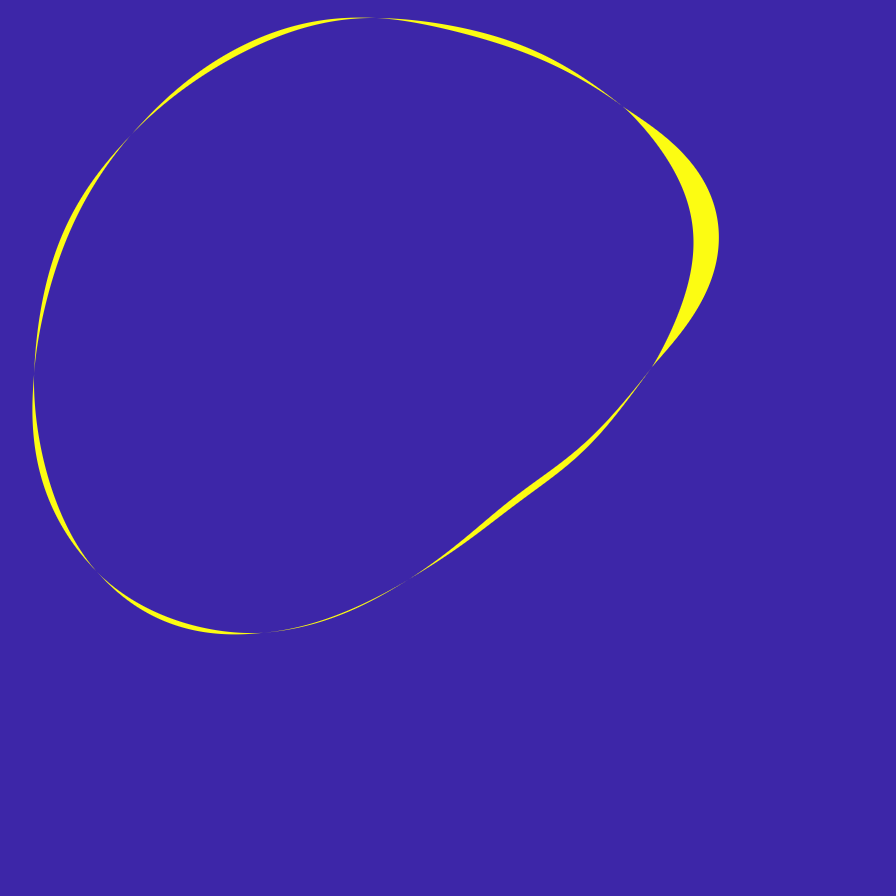
This background is drawn by a WebGL 2 fragment shader. Its source:

```glsl
#version 300 es
precision highp float;
// A thin yellow loop of lens-shaped slivers on flat indigo.
// A polar Fourier series gives the rounded outline; between crossing angles
// the stroke swells and tapers like the gap between two interlaced ovals.
uniform vec2 u_resolution;
out vec4 fragColor;

const float TAU = 6.2831853;
const vec3 INDIGO = vec3(0.24, 0.15, 0.66);
const vec3 YELLOW = vec3(0.99, 0.99, 0.07);
const vec2 CENTER = vec2(0.4043, 0.6348);
const float MEAN_RADIUS = 0.3434;

// Cosine and sine weight of each harmonic, in thousandths of the canvas
const int HARMONICS = 10;
const vec2 WEIGHTS[HARMONICS] = vec2[](
    vec2(-18.69, 17.84), vec2(16.05, 46.85), vec2(16.51, 4.83),
    vec2(-0.36, 4.93), vec2(-0.21, 5.35), vec2(-0.95, 1.46),
    vec2(-0.61, 1.33), vec2(-0.85, 1.13), vec2(-0.56, 0.66),
    vec2(-0.43, 0.27));

// Each sliver: start angle in degrees, peak half width in thousandths
const int SLIVERS = 8;
const vec2 SLIVER[SLIVERS] = vec2[](
    vec2(-8.0, 14.3), vec2(40.3, 3.4), vec2(87.4, 3.5), vec2(140.2, 3.2),
    vec2(188.1, 3.7), vec2(222.6, 2.8), vec2(252.1, 0.7), vec2(280.4, 3.8));

// Outline radius (x) and its derivative by angle (y)
vec2 outline(float angle) {
    vec2 result = vec2(MEAN_RADIUS, 0.0);
    for (int i = 0; i < HARMONICS; i++) {
        float order = float(i + 1);
        vec2 wave = vec2(cos(order * angle), sin(order * angle));
        vec2 weight = WEIGHTS[i] * 0.001;
        result.x += dot(weight, wave);
        result.y += order * dot(weight, vec2(-wave.y, wave.x));
    }
    return result;
}

// Half width of the stroke, zero at every crossing
float halfWidth(float angle) {
    float first = SLIVER[0].x;
    float turn = first + mod(degrees(angle) - first, 360.0);
    float width = 0.0;
    for (int i = 0; i < SLIVERS; i++) {
        float start = SLIVER[i].x;
        float end = i + 1 < SLIVERS ? SLIVER[i + 1].x : first + 360.0;
        float t = clamp((turn - start) / (end - start), 0.0, 1.0);
        float swell = pow(max(sin(0.5 * TAU * t), 0.0), 1.25);
        width += SLIVER[i].y * 0.001 * swell;
    }
    return width;
}

// Smooth share of a pixel covered by a band around distance zero
float bandCoverage(float dist, float halfSize, float pixel) {
    float outer = clamp((dist + halfSize) / pixel + 0.5, 0.0, 1.0);
    float inner = clamp((dist - halfSize) / pixel + 0.5, 0.0, 1.0);
    return outer - inner;
}

void main() {
    float side = min(u_resolution.x, u_resolution.y);
    vec2 p = gl_FragCoord.xy / u_resolution - CENTER;
    p *= u_resolution / side;

    // Radial offset, corrected for the slant of the outline
    float angle = atan(p.y, p.x);
    vec2 edge = outline(angle);
    float dist = (length(p) - edge.x) / length(vec2(1.0, edge.y / edge.x));

    float coverage = bandCoverage(dist, halfWidth(angle), 1.0 / side);
    fragColor = vec4(mix(INDIGO, YELLOW, coverage), 1.0);
}
```
